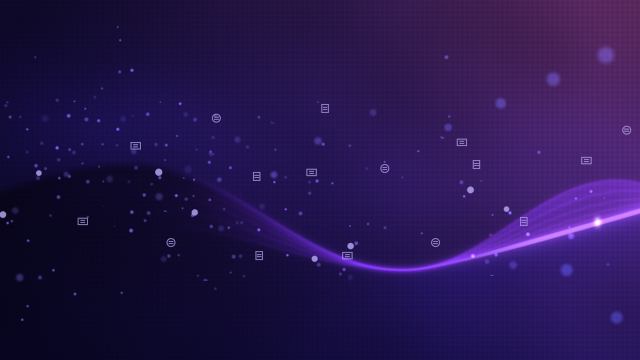
Write a WebGL 2 fragment shader that draws this background.

```glsl
#version 300 es
precision highp float;
uniform vec2 u_resolution;
out vec4 outColor;

float hash(vec2 c) {
  return fract(sin(dot(c, vec2(127.1, 311.7))) * 43758.55);
}

float gradDot(vec2 cell, vec2 f) {
  float angle = 6.2832 * hash(cell);
  return dot(vec2(cos(angle), sin(angle)), f);
}

float gradientNoise(vec2 p) {
  vec2 i = floor(p), f = fract(p);
  vec2 w = f * f * f * (f * (f * 6.0 - 15.0) + 10.0);
  vec2 e = vec2(1.0, 0.0);
  return mix(mix(gradDot(i, f), gradDot(i + e, f - e), w.x),
             mix(gradDot(i + e.yx, f - e.yx), gradDot(i + 1.0, f - 1.0), w.x), w.y);
}

float glow(vec2 d, vec2 size) {
  d /= size;
  return exp(-dot(d, d));
}

float disc(vec2 d, float radius, float blur) {
  return 1.0 - smoothstep(radius - blur, radius + blur, length(d));
}

// Main wave: a hump on the left, a trough, then a rising straight
float mainWave(float x) {
  if (x < 1.12) return 0.4 + 0.15 * cos((x - 0.36) * (x < 0.36 ? 3.0 : 4.134));
  float d = x - 1.12;
  return 0.25 + 0.29 * (sqrt(d * d + 0.01) - 0.1);
}

// Other edge of the ribbon, pinched to the main wave at x = 1.12
float foldWave(float x) {
  return x < 1.12 ? 0.3125 + 0.0625 * cos((x - 0.4) * 4.363)
                  : 0.375 + 0.125 * cos((x - 1.71) * 5.325);
}

// One jittered speck per cell, kept where the density allows
float specks(vec2 p, float cells, float radius, float density, float px) {
  vec2 cell = floor(p * cells);
  vec2 jitter = vec2(hash(cell + 3.1), hash(cell + 8.7));
  vec2 d = p - (cell + 0.2 + 0.6 * jitter) / cells;
  float size = radius * (0.5 + hash(cell + 5.3));
  float keep = step(hash(cell + 1.9), density);
  return keep * disc(d, size, max(px, size * 0.6)) * (0.25 + 0.75 * hash(cell + 6.1));
}

// Outlined page, card or ring with inner strokes
float icon(vec2 d, float kind, float px) {
  vec2 size = kind < 1.0 ? vec2(0.009, 0.011) : vec2(0.013, 0.009);
  vec2 q = abs(d) - size;
  float box = length(max(q, 0.0)) + min(max(q.x, q.y), 0.0);
  float shape = kind < 2.0 ? abs(box) : abs(length(d) - 0.011);
  float bars = max(abs(abs(d.y) - 0.003), abs(d.x) - 0.005);
  return 1.0 - smoothstep(0.0, px * 0.6 + 0.0014, min(shape, bars));
}

void main() {
  vec2 uv = gl_FragCoord.xy / u_resolution;
  vec2 p = gl_FragCoord.xy / u_resolution.y;
  float px = 1.0 / u_resolution.y;

  // Backdrop: navy on the left, plum in the upper right
  vec3 left = mix(vec3(0.03, 0.02, 0.13), vec3(0.055, 0.035, 0.16), uv.y);
  vec3 middle = mix(vec3(0.07, 0.045, 0.24), vec3(0.17, 0.09, 0.29), uv.y);
  vec3 right = mix(vec3(0.16, 0.09, 0.36), vec3(0.36, 0.16, 0.37), uv.y);
  vec3 color = mix(left, middle, smoothstep(0.0, 0.6, uv.x));
  color = mix(color, right, smoothstep(0.45, 1.05, uv.x));
  color += vec3(0.04, 0.025, 0.13) * glow(p - vec2(0.35, 0.65), vec2(0.45, 0.2));
  color += vec3(0.02, 0.012, 0.06) * glow(p - vec2(0.95, 0.48), vec2(0.4, 0.25));
  color += vec3(0.05, 0.03, 0.12) * glow(p - vec2(1.65, 0.55), vec2(0.45, 0.2));
  color *= 1.0 + 0.12 * gradientNoise(p * 4.0);

  // Shade under the hump, blue light under the rising straight
  float wave = mainWave(p.x), fold = foldWave(p.x);
  float depth = wave - p.y;
  float under = smoothstep(-0.01, 0.025, depth) * exp(-max(depth, 0.0) * 5.0);
  color *= 1.0 - 0.45 * under * (1.0 - smoothstep(0.5, 1.0, p.x));
  color += vec3(0.01, 0.01, 0.13) * under * smoothstep(0.9, 1.4, p.x);

  // Fine dotted weave
  vec2 weave = cos(p * 72.0 * 6.2832);
  color *= 0.98 + 0.035 * (weave.x + weave.y);

  // Ribbon body and its filaments
  float low = min(wave, fold), high = max(wave, fold);
  float reveal = smoothstep(0.4, 1.05, p.x);
  float body = smoothstep(low - 0.006, low + 0.006, p.y)
             * (1.0 - smoothstep(high - 0.006, high + 0.006, p.y));
  float across = clamp((p.y - low) / max(high - low, 0.01), 0.0, 1.0);
  color += vec3(0.13, 0.04, 0.25) * body * reveal * (0.35 + 0.65 * across);
  for (int i = 0; i < 7; i++) {
    float t = float(i) / 6.0;
    float d = abs(p.y - mix(wave, fold, t * t));
    color += vec3(0.07, 0.025, 0.12) * reveal * exp(-d * 160.0);
  }

  // Bright edge widening to the right
  float beam = smoothstep(1.1, 1.55, p.x);
  float width = 0.002 + 0.005 * beam;
  float edge = 1.0 - smoothstep(width - px, width + px, abs(depth));
  color = mix(color, vec3(0.66, 0.46, 0.9), edge * beam * 0.75);
  color += vec3(0.25, 0.13, 0.35) * beam * exp(-abs(depth) * 55.0);
  color += vec3(0.6, 0.6, 0.5) * glow(p - vec2(1.66, 0.383), vec2(0.009, 0.013));

  // Scattered dust, densest on the left
  float density = glow(vec2(0.0, p.y - 0.53 + 0.1 * p.x), vec2(1.0, 0.22))
                * mix(0.5, 0.12, smoothstep(0.3, 1.3, p.x));
  vec3 dust = vec3(0.5, 0.42, 0.85);
  color += dust * 0.8 * specks(p, 23.0, 0.0035, density, px);
  color += dust * 0.45 * specks(p + 4.37, 13.0, 0.007, density, px);
  color += dust * 0.9 * specks(p + 9.13, 9.0, 0.0035, density, px);

  // Pairs of bright orbs riding the wave
  for (int i = 0; i < 8; i++) {
    float k = floor(float(i) / 2.0), side = mod(float(i), 2.0) * 2.0 - 1.0;
    float x = 0.058 + 0.433 * k + 0.05 * side;
    float lift = -0.03 - 0.075 * k + 0.045 * k * k + 0.04 * side * cos(3.1416 * k);
    float orb = disc(p - vec2(x, mainWave(x) + lift), 0.007 + 0.003 * hash(vec2(k, side)), 0.002);
    color = mix(color, vec3(0.7, 0.64, 0.93), orb * 0.85);
  }

  // Soft blue orbs, growing toward the right corners
  for (int i = 0; i < 6; i++) {
    float k = float(i), j = k - 4.0;
    vec2 center = i < 4 ? vec2(1.245 + 0.146 * k, 0.646 + 0.067 * k)
                        : vec2(1.574 + 0.139 * j, 0.25 - 0.132 * j);
    float radius = i < 4 ? 0.01 + 0.004 * k : 0.016;
    color += vec3(0.1, 0.13, 0.28) * disc(p - center, radius, radius * 0.5);
  }

  // Three arched rows of small icons
  float icons = 0.0;
  for (int i = 0; i < 6; i++) {
    float k = float(i), kind = mod(k, 3.0);
    vec2 top = vec2(0.377 + 0.185 * k + 0.039 * k * k, 0.653 - 0.058 * cos(1.9 * k));
    vec2 center = vec2(0.713 + 0.127 * k + 0.0255 * k * k, 0.51 + 0.011 * k);
    vec2 bottom = vec2(0.23 + 0.245 * k, 0.385 - 0.1 * sin(0.6283 * k));
    icons = max(icons, icon(p - top, mod(kind + 1.0, 3.0), px));
    icons = max(icons, icon(p - center, kind, px));
    icons = max(icons, icon(p - bottom, mod(kind + 1.0, 3.0), px));
  }
  color = mix(color, vec3(0.72, 0.66, 0.92), icons * 0.7);

  outColor = vec4(color, 1.0);
}
```
